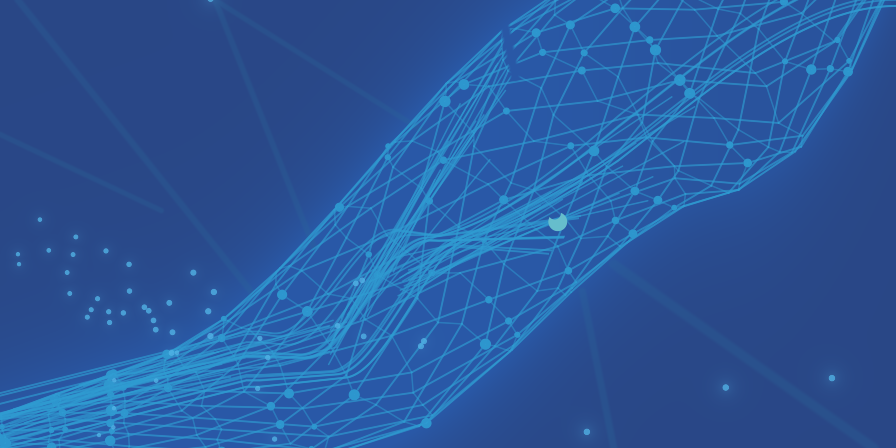
This background is drawn by a WebGL 1 fragment shader. Its source:

```glsl
precision highp float;
// A glowing wire tube climbs from lower left to upper right over deep blue.
// Two edge curves bound a net of twisted strands and rings; fold lines and
// straight chords thicken its core, with sparks and faint beams around it.
uniform vec2 u_resolution;
#define STATIONS 18
#define STRANDS 22
#define FOLD_LINES 14
#define CHORDS 48
#define SPARKS 44
#define SPACING 0.125
#define TWIST 0.34
#define JITTER 0.11
#define LINE_WIDTH 0.0021
#define LINE_OPACITY 0.66
#define GLOW_FALLOFF 11.0

const vec3 DEEP = vec3(0.16, 0.275, 0.52);
const vec3 GLOW = vec3(0.16, 0.35, 0.66);
const vec3 BEAM = vec3(0.16, 0.40, 0.60);
const vec3 WIRE = vec3(0.18, 0.61, 0.82);
const vec3 SPARK = vec3(0.32, 0.70, 0.90);
const vec3 PEARL = vec3(0.40, 0.74, 0.80);

vec2 hash2(vec2 p) {
  vec3 q = fract(p.xyx * vec3(0.1031, 0.1030, 0.0973));
  q += dot(q, q.yzx + 33.33);
  return fract((q.xx + q.yz) * q.zy);
}
float segment(vec2 p, vec2 a, vec2 b) {
  vec2 d = b - a;
  return length(p - a - d * clamp(dot(p - a, d) / dot(d, d), 0.0, 1.0));
}
// Antialiased coverage inside a radius
float cover(float d, float radius) {
  float aa = 0.6 / u_resolution.y;
  return 1.0 - smoothstep(radius - aa, radius + aa, d);
}
float beam(vec2 p, vec2 a, vec2 b, float width) {
  return 1.0 - smoothstep(width * 0.4, width + 0.003, segment(p, a, b));
}
// Tube boundary
float upperEdge(float x) { return 0.075 + 0.36 * x + 0.5 * smoothstep(0.35, 1.3, x); }
float lowerEdge(float x) {
  float rise = max(x - 1.6, 0.0);
  return -0.02 + 0.59 * smoothstep(0.75, 1.65, x) + 3.0 * rise * rise;
}
vec2 upperPoint(float x) { return vec2(x, upperEdge(x)); }
vec2 lowerPoint(float x) {
  x += 0.4 * smoothstep(0.15, 0.8, x);
  return vec2(x, lowerEdge(x));
}
// Net vertex at one station and strand
vec2 node(vec2 top, vec2 low, float station, float strand) {
  float angle = 6.28318 * strand / float(STRANDS) + TWIST * station;
  vec2 wobble = hash2(vec2(station, mod(strand, float(STRANDS))) + 7.0) - 0.5;
  vec2 offset = sin(angle) * vec2(0.10, 0.06) + wobble * JITTER * abs(sin(angle));
  return mix(top, low, 0.5 - 0.5 * cos(angle)) + offset * distance(top, low);
}
// Inner fold: lines that fan from a waist, some lifting to the right
float foldLine(float x, float spread, float lift) {
  float y = 0.19 - 0.25 * max(0.55 - x, 0.0) + lift * smoothstep(0.9, 2.0, x);
  y += 0.27 * smoothstep(0.70, 0.98, x + spread * 0.2);
  return y + spread * (0.03 + 0.3 * min(abs(x - 0.98), 0.4));
}
// Straight chords: a steep core, a fan to the right and the lower left band
float chord(vec2 p, float k) {
  vec2 h = hash2(vec2(k, 5.0)), g = hash2(vec2(k, 11.0));
  float kind = mod(k, 3.0);
  vec2 a = vec2(0.72 + 0.16 * h.x, 0.17 + 0.16 * h.x + 0.08 * h.y);
  vec2 b = vec2(0.95 + 0.2 * g.x, 0.46 + 0.25 * g.x + 0.24 * g.y);
  if (kind > 1.5) {
    a = vec2(0.25 * h.x - 0.05, 0.1 * h.x + 0.06 * h.y);
    b = vec2(0.4 + 0.4 * g.x, 0.1 + 0.12 * g.x + 0.1 * g.y);
  } else if (kind > 0.5) {
    a = vec2(0.82 + 0.1 * h.x, 0.32 + 0.12 * h.y);
    b = vec2(1.1 + 0.5 * g.x, 0.47 + 0.1 * g.x + 0.3 * g.x * g.y);
  }
  return segment(p, a, b);
}
float wireNet(vec2 p) {
  float open = 1.0, dots = 0.0;
  for (int i = 0; i < STATIONS; i++) {
    float s = float(i), x = (s - 1.0) * SPACING;
    vec2 top = upperPoint(x), low = lowerPoint(x);
    if (segment(p, top, low) > 0.36) continue;
    vec2 nextTop = upperPoint(x + SPACING), nextLow = lowerPoint(x + SPACING);
    float hull = min(segment(p, top, nextTop), segment(p, low, nextLow));
    open *= 1.0 - 0.75 * cover(hull, LINE_WIDTH);
    vec2 a = node(top, low, s, 0.0);
    for (int j = 0; j < STRANDS; j++) {
      float k = float(j), pick = hash2(vec2(k, s) + 31.0).x;
      vec2 b = node(top, low, s, k + 1.0), c = node(nextTop, nextLow, s + 1.0, k);
      open *= 1.0 - LINE_OPACITY * cover(segment(p, a, c), LINE_WIDTH);
      open *= 1.0 - LINE_OPACITY * 0.75 * cover(segment(p, a, b), LINE_WIDTH * 0.8);
      dots = max(dots, step(0.7, pick) * cover(distance(p, a), 0.003 + 0.010 * pick * pick * pick));
      a = b;
    }
  }
  for (int i = 0; i < FOLD_LINES; i++) {
    float k = float(i), spread = hash2(vec2(k, 3.0)).x - 0.5, lift = 0.58 * mod(k, 2.0);
    float y = foldLine(p.x, spread, lift);
    float slope = (foldLine(p.x + 0.005, spread, lift) - y) / 0.005;
    float d = abs(p.y - y) / sqrt(1.0 + slope * slope);
    open *= 1.0 - LINE_OPACITY * cover(d, LINE_WIDTH) * step(p.x, 1.25 + 0.1 * spread + 2.0 * lift);
  }
  for (int i = 0; i < CHORDS; i++)
    open *= 1.0 - LINE_OPACITY * cover(chord(p, float(i)), LINE_WIDTH * 0.8);
  return max(1.0 - open, dots * 0.92);
}
// Sparks: a cloud at the left, then a looser trail under the tube
float sparks(vec2 p) {
  float light = 0.0;
  for (int i = 0; i < SPARKS; i++) {
    vec2 h = hash2(vec2(float(i), 19.0));
    vec2 c = vec2(0.5 * h.x, mix(0.33, 0.56, h.y) - 0.17 * h.x);
    if (i > 27) c = vec2(0.2 + 0.85 * h.x, 0.02 + 0.36 * h.x * h.y + 0.12 * h.y);
    float d = distance(p, c);
    light = max(light, cover(d, mix(0.0045, 0.007, h.x)) + 0.2 * exp(-d * 90.0));
  }
  return light;
}
void main() {
  vec2 p = gl_FragCoord.xy / u_resolution.y * vec2(2.0 * u_resolution.y / u_resolution.x, 1.0);
  // Blue field and halo, dimmer inside the wide right end
  float outside = max(p.y - upperEdge(p.x), lowerEdge(p.x) - p.y) * 0.75;
  float halo = exp(-GLOW_FALLOFF * max(outside, 0.0)) * (1.0 - 0.3 * smoothstep(1.1, 1.7, p.x));
  vec3 color = mix(DEEP, GLOW, 0.05 + 0.9 * halo);
  // Distant beams
  float rays = beam(p, vec2(0.04, 1.0), vec2(0.56, 0.35), 0.008);
  rays = max(rays, beam(p, vec2(0.48, 1.0), vec2(0.70, 0.45), 0.007));
  rays = max(rays, beam(p, vec2(0.48, 1.0), vec2(0.94, 0.71), 0.006));
  rays = max(rays, beam(p, vec2(0.0, 0.70), vec2(0.36, 0.53), 0.006));
  rays = max(rays, beam(p, vec2(1.37, 0.41), vec2(1.95, 0.0), 0.013));
  rays = max(rays, beam(p, vec2(1.30, 0.35), vec2(1.37, 0.0), 0.009));
  color = mix(color, BEAM, 0.3 * rays);
  // Net with a dark gap
  float gap = beam(p, vec2(1.125, 0.95), vec2(1.15, 0.83), 0.012);
  color = mix(color, WIRE, wireNet(p) * (1.0 - gap));
  // Sparks, lone lights and the pale crescent
  float lone = min(distance(p, vec2(1.31, 0.036)), distance(p, vec2(1.62, 0.135)));
  lone = min(lone, min(distance(p, vec2(1.857, 0.156)), distance(p, vec2(0.47, 1.003))));
  float light = max(sparks(p), cover(lone, 0.007) + 0.3 * exp(-lone * 60.0));
  color = mix(color, SPARK, 0.8 * min(light, 1.0));
  float crescent = cover(distance(p, vec2(1.245, 0.505)), 0.021);
  crescent *= 1.0 - cover(distance(p, vec2(1.238, 0.524)), 0.014);
  gl_FragColor = vec4(mix(color, PEARL, crescent), 1.0);
}
```
